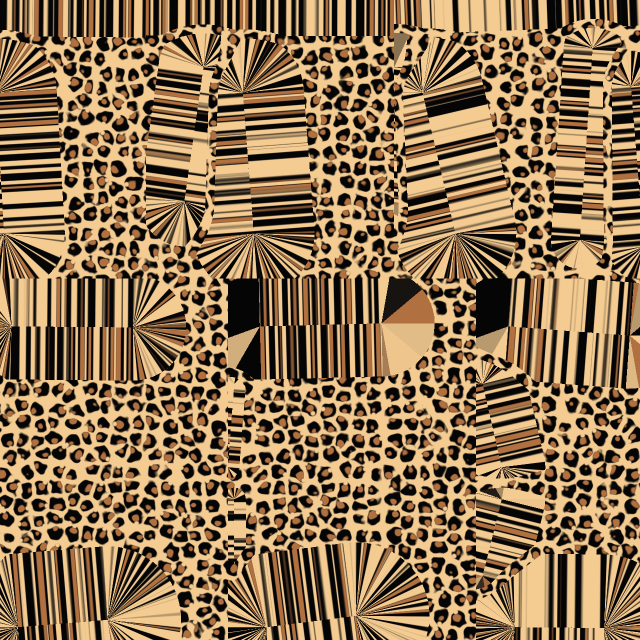
Give the GLSL for this pattern, as a Shadertoy shader.

```glsl
const vec3 CREAM = vec3(0.955, 0.795, 0.565);
const vec3 BROWN = vec3(0.69, 0.44, 0.25);
const vec3 BLACK = vec3(0.02, 0.02, 0.025);
const float TAU = 6.2832;
const float SPOTS_ACROSS = 40.0;
const float STRIPE_DENSITY = 1.5;
const float SEAM_WIDTH = 0.014;
const float ROW_SPLIT = 0.565;
const float TILE_WIDTH = 0.388;

// Nearest band: its signed distance, the runner-up, and the rim point
struct Fold { float dist; float rival; vec2 rim; };

vec2 hash22(vec2 p) {
    vec3 q = fract(p.xyx * vec3(0.1031, 0.1030, 0.0973));
    q += dot(q, q.yzx + 33.33);
    return fract((q.xx + q.yz) * q.zy);
}

vec2 direction(float angle) { return vec2(cos(angle), sin(angle)); }

float gradientDot(vec2 corner, vec2 offset) {
    return dot(direction(TAU * hash22(corner).x), offset);
}

float gradientNoise(vec2 p) {
    vec2 i = floor(p), f = fract(p), e = vec2(1.0, 0.0);
    vec2 u = f * f * f * (f * (f * 6.0 - 15.0) + 10.0);
    float low = mix(gradientDot(i, f), gradientDot(i + e.xy, f - e.xy), u.x);
    float high = mix(gradientDot(i + e.yx, f - e.yx), gradientDot(i + e.xx, f - e.xx), u.x);
    return mix(low, high, u.y);
}

float coverage(float dist, float softness) {
    return 1.0 - smoothstep(-softness, softness, dist);
}

// Open rosettes in jittered cells, kept apart by cream channels
vec3 leopard(vec2 p, float softness) {
    vec2 g = p * SPOTS_ACROSS, home = floor(g);
    vec2 offset = vec2(0.0), id = home;
    float nearest = 9.0, second = 9.0;
    for (int j = -1; j <= 1; j++) {
        for (int i = -1; i <= 1; i++) {
            vec2 cell = home + vec2(i, j);
            vec2 toSpot = g - cell - 0.5 - 0.65 * (hash22(cell) - 0.5);
            float d = length(toSpot);
            if (d < nearest) {
                second = nearest;
                nearest = d;
                offset = toSpot;
                id = cell;
            } else second = min(second, d);
        }
    }
    vec2 rnd = hash22(id + 17.0);
    vec2 opening = direction(TAU * rnd.x);
    float wobble = 0.2 * gradientNoise(g * 2.1);
    float spot = max(nearest - mix(0.42, 0.58, rnd.y), 0.115 - 0.5 * (second - nearest)) + wobble;
    float notch = length(offset - 0.5 * opening) - 0.15;
    float core = length(offset - 0.15 * opening) - mix(0.1, 0.26, rnd.y) + wobble;
    spot = max(spot, -notch);
    vec3 color = mix(CREAM, BLACK, coverage(spot, softness));
    return mix(color, BROWN, coverage(max(core, spot), softness));
}

// Capsule band; facets > 0 cuts its round ends into flat wedges
void addBand(vec2 p, vec2 a, vec2 b, float radius, float facets, inout Fold fold) {
    vec2 ab = b - a;
    float t = clamp(dot(p - a, ab) / dot(ab, ab), 0.0, 1.0);
    vec2 axis = a + ab * t, away = p - axis;
    float reach = max(length(away), 1e-5), d = reach - radius;
    if (d < fold.dist) {
        vec2 ray = away / reach;
        if (facets > 0.0 && (t == 0.0 || t == 1.0)) {
            float turn = atan(ray.y, ray.x) / TAU;
            ray = direction(TAU * (floor(turn * facets) + 0.5) / facets);
        }
        fold = Fold(d, fold.dist, axis + ray * radius);
    } else fold.rival = min(fold.rival, d);
}

// Upper tile: overlapping standing bands on the left, a lying one on top
void addUpperBands(vec2 p, float column, inout Fold fold) {
    vec2 rnd = hash22(vec2(column + 7.0, 3.0));
    float x = 0.16 - 0.09 * step(0.5, column), tilt = 0.06 * (rnd.x - 0.5);
    addBand(p, vec2(-0.02, 0.455), vec2(0.4, 0.445 + tilt), 0.075, 0.0, fold);
    addBand(p, vec2(x + tilt, 0.07), vec2(x - tilt, 0.29), 0.095, 0.0, fold);
    addBand(p, vec2(x - 0.1, 0.12), vec2(x - 0.07, 0.33), 0.07, 11.0 * step(rnd.y, 0.5), fold);
    if (column > 0.5) {
        addBand(p, vec2(0.29, 0.06), vec2(0.31, 0.36), 0.045, 0.0, fold);
        addBand(p, vec2(0.39, 0.05), vec2(0.37, 0.3), 0.055, 0.0, fold);
    }
}

// Lower tile: lying bands at top and bottom, a standing pair on the left edge
void addLowerBands(vec2 p, float column, inout Fold fold) {
    vec2 rnd = hash22(vec2(column + 2.0, 9.0));
    float wide = step(1.5, column), tilt = 0.03 * (rnd.x - 0.5);
    addBand(p, vec2(0.05, 0.49), vec2(0.24, 0.487 + tilt), 0.083, 9.0 * step(0.5, rnd.y), fold);
    addBand(p, vec2(0.06, 0.02), vec2(0.2, 0.03 + tilt), 0.115, 0.0, fold);
    float radius = 0.018 + 0.05 * wide * step(0.5, column);
    addBand(p, vec2(0.01, 0.1), vec2(0.01 + 0.03 * wide, 0.22), radius, 9.0 * wide, fold);
    addBand(p, vec2(0.04 * wide, 0.27), vec2(0.01, 0.4), radius, 0.0, fold);
}

// Inside a band the coat on its rim is drawn out into stripes
vec3 shade(vec2 p) {
    float row = step(ROW_SPLIT, p.y);
    vec2 origin = vec2(mix(-0.032, 0.228, row), ROW_SPLIT * row);
    float column = floor((p.x - origin.x) / TILE_WIDTH);
    origin.x += column * TILE_WIDTH;
    Fold fold = Fold(9.0, 9.0, vec2(0.0));
    if (row > 0.5) addUpperBands(p - origin, column, fold);
    else addLowerBands(p - origin, column, fold);
    bool striped = fold.dist < 0.0 && fold.rival - fold.dist > SEAM_WIDTH;
    return leopard(striped ? (fold.rim + origin) * STRIPE_DENSITY : p, 0.055);
}

void mainImage(out vec4 fragColor, in vec2 fragCoord) {
    float scale = min(iResolution.x, iResolution.y);
    vec3 sum = vec3(0.0);
    // Four samples smooth the wedge edges
    for (int s = 0; s < 4; s++) {
        vec2 jitter = vec2(s % 2, s / 2) * 0.5 - 0.25;
        sum += shade((fragCoord + jitter) / scale);
    }
    fragColor = vec4(sum * 0.25, 1.0);
}
```
